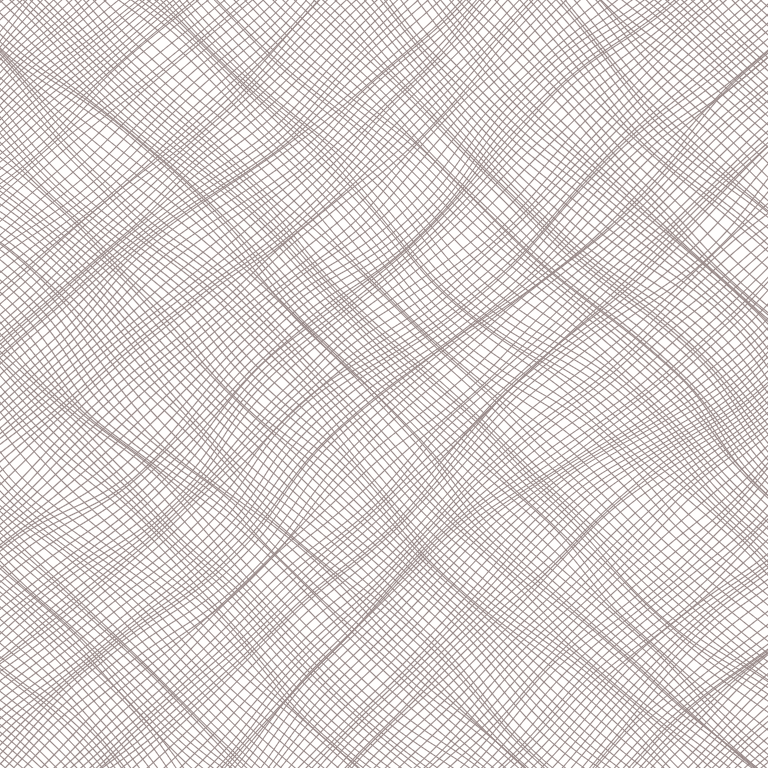
Give the GLSL for this pattern, as a WebGL 1 fragment shader.

```glsl
precision highp float;
// Loose woven mesh: two families of fine diagonal threads on white.
// Each thread is a curve offset by smooth noise, so that neighbours
// bunch, spread and cross; a broad warp gently bends the whole cloth.

uniform vec2 u_resolution;

const vec3 PAPER = vec3(1.0, 0.998, 0.994);
const vec3 THREAD = vec3(0.60, 0.542, 0.538);
const float SPACING = 1.0 / 128.0;
const float THREAD_WIDTH = 0.00142;
const int REACH = 5; // largest thread offset, in spacings

float hash(vec2 cell) {
  vec3 q = fract(cell.xyx * vec3(0.1031, 0.1030, 0.0973));
  q += dot(q, q.yzx + 33.33);
  return fract((q.x + q.y) * q.z);
}

// Value noise from -1 to 1 in x, its slope along p.x in y.
vec2 noise(vec2 p) {
  vec2 cell = floor(p);
  vec2 f = p - cell;
  vec2 s = f * f * f * (f * (f * 6.0 - 15.0) + 10.0);
  float slope = 30.0 * f.x * f.x * (f.x - 1.0) * (f.x - 1.0);
  float left = mix(hash(cell), hash(cell + vec2(0.0, 1.0)), s.y);
  float right = mix(hash(cell + vec2(1.0, 0.0)), hash(cell + vec2(1.0)), s.y);
  return vec2(2.0 * mix(left, right, s.x) - 1.0, 2.0 * (right - left) * slope);
}

// Noise stretched to a length along the thread and a breadth across threads.
vec2 sway(float along, float index, float stretch, float breadth, float seed) {
  vec2 n = noise(vec2(along / stretch, index / breadth) + seed);
  return vec2(n.x, n.y / stretch);
}

// Thread offset in spacings (x) and its slope (y): broad, middle, fine.
vec2 threadOffset(float along, float index, float seed) {
  return 1.7 * sway(along, index, 0.31, 17.0, seed)
       + 1.7 * sway(along, index, 0.23, 6.3, seed + 33.6)
       + 0.9 * sway(along, index, 0.19, 2.6, seed + 71.3);
}

// Share of a pixel covered by a band at the given distance.
float bandCoverage(float dist, float width, float pixel) {
  float covered = min(0.5 * width, dist + 0.5 * pixel)
                - max(-0.5 * width, dist - 0.5 * pixel);
  return clamp(covered / pixel, 0.0, 1.0);
}

// Portion of paper left free by one family of threads at an angle.
float freePaper(vec2 p, float angle, float seed, float pixel) {
  vec2 dir = vec2(cos(angle), sin(angle));
  float along = dot(p, dir);
  float across = dot(p, vec2(-dir.y, dir.x)) / SPACING;
  float nearest = floor(across);
  float free = 1.0;
  for (int k = -REACH; k <= REACH + 1; k++) {
    float index = nearest + float(k);
    vec2 offset = threadOffset(along, index, seed);
    float slope = offset.y * SPACING;
    float dist = abs(across - index - offset.x) * SPACING
               / sqrt(1.0 + slope * slope);
    free *= 1.0 - bandCoverage(dist, THREAD_WIDTH, pixel);
  }
  return free;
}

// Broad bend of the cloth.
vec2 bend(vec2 p, float seed) {
  vec2 q = p * 3.2 + seed;
  return p + 0.014 * vec2(noise(q).x, noise(q + 37.7).x);
}

void main() {
  float pixel = 1.0 / min(u_resolution.x, u_resolution.y);
  vec2 p = gl_FragCoord.xy * pixel;

  float rising = freePaper(bend(p, 11.4), 0.74, 203.6, pixel);
  float falling = freePaper(bend(p, 58.9), -0.75, 417.2, pixel);

  gl_FragColor = vec4(mix(THREAD, PAPER, rising * falling), 1.0);
}
```
